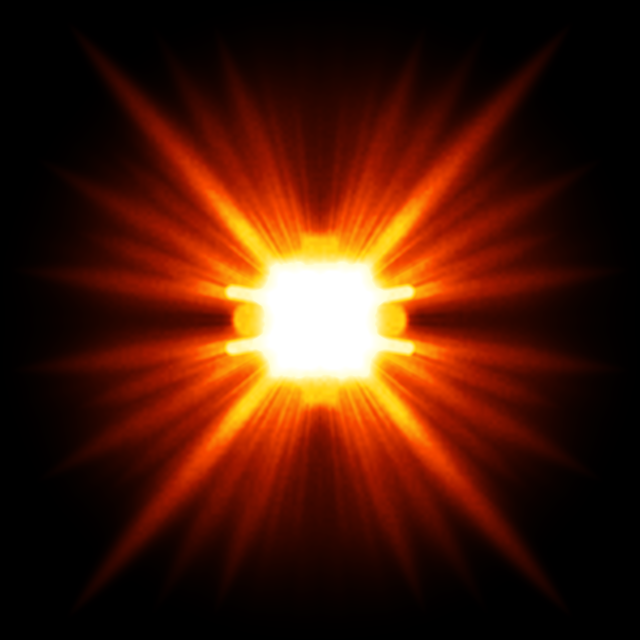
A WebGL 2 fragment shader for this background:

```glsl
#version 300 es
precision highp float;

uniform vec2 u_resolution;
out vec4 outColor;

// Heat palette, cold to hot
const vec3 EMBER = vec3(0.32, 0.04, 0.0);
const vec3 RED = vec3(0.62, 0.09, 0.0);
const vec3 ORANGE = vec3(0.96, 0.27, 0.0);
const vec3 YELLOW = vec3(1.0, 0.82, 0.06);
const vec3 PALE = vec3(1.0, 0.99, 0.82);

// Glow and core
const float GLOW_HEAT = 1.35;
const float GLOW_FALLOFF = 0.16;
const float CORE_HEAT = 0.45;
const float CORE_RADIUS = 0.09;
const float GRAIN_CELLS = 150.0;
const float GRAIN_HEAT = 0.035;
const float STREAK_DEPTH = 0.16;

// Rays of one quadrant: angle in degrees, side offset, reach, heat
const int RAY_COUNT = 9;
const float RAY_SPREAD = 0.15;
const float RAY_TIP = 0.003;
const vec4 RAYS[RAY_COUNT] = vec4[RAY_COUNT](
    vec4(49.7, 0.0, 0.61, 0.65),
    vec4(70.3, 0.0, 0.49, 0.30),
    vec4(60.3, 0.0, 0.53, 0.24),
    vec4(29.7, 0.0, 0.51, 0.36),
    vec4(6.3, 0.0256, 0.49, 0.36),
    vec4(20.0, 0.0, 0.41, 0.30),
    vec4(78.6, 0.0, 0.27, 0.28),
    vec4(39.0, 0.0, 0.42, 0.22),
    vec4(14.0, 0.0, 0.32, 0.16)
);

float hash(vec2 p) {
    vec3 q = fract(vec3(p.xyx) * 0.1031);
    q += dot(q, q.yzx + 33.33);
    return fract((q.x + q.y) * q.z);
}

float noise(vec2 p) {
    vec2 i = floor(p);
    vec2 f = fract(p);
    f = f * f * (3.0 - 2.0 * f);
    return mix(mix(hash(i), hash(i + vec2(1, 0)), f.x),
               mix(hash(i + vec2(0, 1)), hash(i + 1.0), f.x), f.y);
}

float segmentDistance(vec2 p, vec2 a, vec2 b) {
    vec2 ab = b - a;
    return length(p - a - ab * clamp(dot(p - a, ab) / dot(ab, ab), 0.0, 1.0));
}

// Tapered rays, joined softly by their squared heat
float rayHeat(vec2 p) {
    float sum = 0.0;
    for (int i = 0; i < RAY_COUNT; i++) {
        vec4 ray = RAYS[i];
        float angle = radians(ray.x);
        vec2 dir = vec2(cos(angle), sin(angle));
        float along = max(dot(p, dir), 0.0);
        float across = dot(p, vec2(-dir.y, dir.x)) - ray.y;
        float left = max(1.0 - along / ray.z, 0.0);
        float width = RAY_SPREAD * along * left + RAY_TIP;
        float heat = ray.w * left * exp(-across * across / (width * width));
        sum += heat * heat;
    }
    return sqrt(sum) * mix(0.4, 1.0, smoothstep(0.1, 0.2, length(p)));
}

vec3 heatColor(float h) {
    float t = h * 5.0;
    vec3 color = mix(vec3(0.0), EMBER, clamp(t, 0.0, 1.0));
    color = mix(color, RED, clamp(t - 1.0, 0.0, 1.0));
    color = mix(color, ORANGE, clamp(t - 2.0, 0.0, 1.0));
    color = mix(color, YELLOW, clamp(t - 3.0, 0.0, 1.0));
    color = mix(color, PALE, clamp(t - 4.0, 0.0, 1.0));
    return mix(color, vec3(1.0), clamp((t - 5.0) * 0.8, 0.0, 1.0));
}

void main() {
    vec2 uv = (gl_FragCoord.xy - 0.5 * u_resolution) / min(u_resolution.x, u_resolution.y);
    vec2 p = abs(uv);
    float r = length(p);
    float angle = atan(p.y, p.x + 1e-5);

    // Round glow with fine angular streaks
    float streak = noise(vec2(angle * 26.0, r * 7.0)) - 0.5;
    float heat = GLOW_HEAT * exp(-r / GLOW_FALLOFF) * (1.0 - smoothstep(0.3, 0.52, r));
    heat *= 1.0 + STREAK_DEPTH * 2.0 * streak * smoothstep(0.08, 0.2, r);
    heat += rayHeat(p);

    // Dark gaps along both axes
    float sideGap = exp(-pow(p.y / (0.12 * p.x + 0.001), 2.0)) * smoothstep(0.12, 0.16, p.x);
    float topGap = exp(-pow(p.x / (0.16 * p.y + 0.001), 2.0)) * smoothstep(0.13, 0.2, p.y);
    heat *= 1.0 - 0.55 * sideGap - 0.3 * topGap;

    // Yellow lobes on the axes and pale bars beside them
    float column = (1.0 - smoothstep(0.022, 0.034, p.x)) * (1.0 - smoothstep(0.12, 0.146, p.y));
    float disc = 1.0 - smoothstep(0.02, 0.034, length(p - vec2(0.109, 0.0)));
    float lobe = max(column * smoothstep(0.075, 0.085, p.y), disc * smoothstep(0.08, 0.09, p.x));
    heat = mix(heat, 0.79, lobe);
    float bar = segmentDistance(p, vec2(0.08, 0.034), vec2(0.137, 0.044));
    heat = mix(heat, max(heat, 0.97), 1.0 - smoothstep(0.005, 0.015, bar));

    // Squarish white core
    float square = pow(dot(p * p, p * p), 0.25);
    heat += CORE_HEAT * exp(-pow(square / CORE_RADIUS, 6.0));

    float grain = noise(uv * GRAIN_CELLS + 200.0) - 0.5;
    heat += GRAIN_HEAT * grain * smoothstep(0.02, 0.3, heat);
    outColor = vec4(heatColor(heat), 1.0);
}
```
